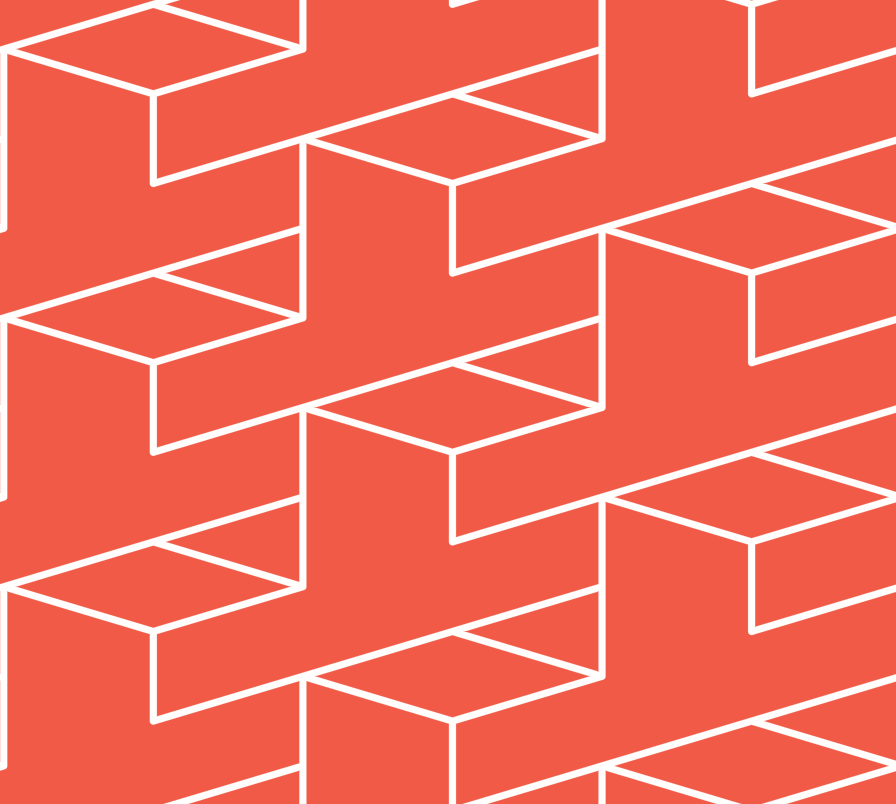
A WebGL 2 fragment shader for this pattern:

```glsl
#version 300 es
precision highp float;

uniform vec2 u_resolution;
out vec4 outColor;

// Lengths are fractions of the canvas width, y runs down from the top edge
const vec2 HALF_BLOCK = vec2(0.16693, 0.05);   // half width and height of a block's top face
const vec2 FIRST_CORNER = vec2(0.0042, 0.0548); // left corner of the first top face
const float LINE_HALF_WIDTH = 0.0040;
const float EDGE_SOFTNESS = 0.75;              // in pixels

// Lattice in half-block units: each column steps down, each block repeats vertically
const float COLUMN_WIDTH = 2.0;
const float COLUMN_DROP = 2.0;
const float ROW_HEIGHT = 6.0;
const float BLOCK_TOP = -2.0;

const vec3 CORAL = vec3(0.945, 0.353, 0.275);
const vec3 WHITE = vec3(1.0, 0.996, 0.994);

// Distance to a round-capped segment whose ends are in half-block units
float segment(vec2 p, vec2 a, vec2 b) {
    vec2 fromA = (p - a) * HALF_BLOCK;
    vec2 along = (b - a) * HALF_BLOCK;
    float t = clamp(dot(fromA, along) / dot(along, along), 0.0, 1.0);
    return length(fromA - along * t);
}

// Outline of one block, with the left corner of its top face at zero
float block(vec2 p) {
    vec2 left = vec2(0.0);
    vec2 back = vec2(1.0, -1.0);
    vec2 right = vec2(2.0, 0.0);
    vec2 front = vec2(1.0, 1.0);

    // Long rising edge, then the other three sides of the top face
    float d = segment(p, vec2(-1.0, 1.0), vec2(2.0, -2.0));
    d = min(d, segment(p, back, right));
    d = min(d, segment(p, right, front));
    d = min(d, segment(p, front, left));

    // Upright edges
    d = min(d, segment(p, front, front + vec2(0.0, 2.0)));
    return min(d, segment(p, left, vec2(0.0, 4.0)));
}

// Nearest line among the neighbouring blocks
float lattice(vec2 q) {
    float column = floor(q.x / COLUMN_WIDTH);
    float d = 1.0;
    for (int i = -1; i <= 1; i++) {
        float c = column + float(i);
        vec2 local = q - c * vec2(COLUMN_WIDTH, COLUMN_DROP);
        local.y = mod(local.y - BLOCK_TOP, ROW_HEIGHT) + BLOCK_TOP;
        for (int j = -1; j <= 1; j++) {
            d = min(d, block(local - vec2(0.0, float(j) * ROW_HEIGHT)));
        }
    }
    return d;
}

void main() {
    vec2 fromTop = vec2(gl_FragCoord.x, u_resolution.y - gl_FragCoord.y) / u_resolution.x;
    float d = lattice((fromTop - FIRST_CORNER) / HALF_BLOCK);

    float soft = EDGE_SOFTNESS / u_resolution.x;
    float ink = 1.0 - smoothstep(-soft, soft, d - LINE_HALF_WIDTH);
    outColor = vec4(mix(CORAL, WHITE, ink), 1.0);
}
```
